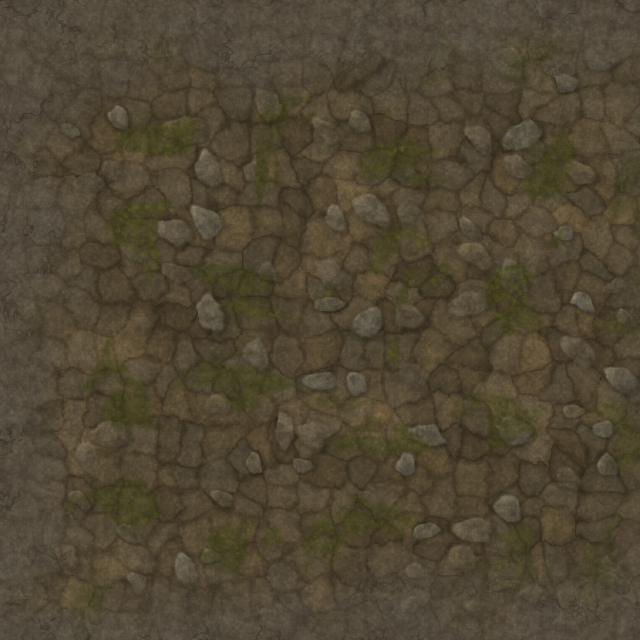
Write a WebGL 1 fragment shader that draws this texture.

```glsl
precision highp float;
// Weathered ground: dim packed pebbles, scattered tilted stones lit from the
// upper left, mossy clumps, and a dusty cracked rim around the stony bed.
// Cellular noise makes pebbles, leaves and grit; layered sines make the patches.
uniform vec2 u_resolution;

const float PEBBLE_SCALE = 21.0;
const float STONE_SCALE = 13.0;
const float LEAF_SCALE = 88.0;
const float CRACK_SCALE = 12.0;
const float GRIT_SCALE = 190.0;
const float STONE_TILT = -0.45;
const float STONE_ASPECT = 0.66;
const vec2 LIGHT_DIR = vec2(-0.5, 0.866);
const vec3 SOIL = vec3(0.315, 0.265, 0.180);
const vec3 OCHRE = vec3(0.385, 0.322, 0.220);
const vec3 DUST = vec3(0.330, 0.295, 0.238);
const vec3 GREY_STONE = vec3(0.405, 0.382, 0.325);
const vec3 BROWN_STONE = vec3(0.375, 0.327, 0.240);
const vec3 MOSS_DARK = vec3(0.265, 0.270, 0.110);
const vec3 MOSS_BRIGHT = vec3(0.385, 0.365, 0.125);

vec2 hash2(vec2 p) {
  vec3 q = fract(p.xyx * vec3(0.1031, 0.1030, 0.0973));
  q += dot(q, q.yzx + 33.33);
  return fract((q.xx + q.yz) * q.zy);
}

mat2 turn(float a) {
  return mat2(cos(a), sin(a), -sin(a), cos(a));
}

// Layered, self-warped sines, roughly -0.8 to 0.8
float waves(vec2 p) {
  float sum = 0.0, amp = 0.5;
  for (int i = 0; i < 5; i++) {
    p = turn(0.9) * p * 1.7 + 2.3;
    p += 0.7 * sin(p.yx * 0.8 + vec2(0.4, 1.9));
    sum += amp * sin(p.x) * sin(p.y);
    amp *= 0.62;
  }
  return sum;
}

// Cellular noise: nearest distance, gap to the second nearest, random pair
vec4 cells(vec2 p) {
  vec2 base = floor(p), id = base;
  float near = 9.0, next = 9.0;
  for (int y = -1; y <= 1; y++) {
    for (int x = -1; x <= 1; x++) {
      vec2 cell = base + vec2(float(x), float(y));
      float d = length(cell + 0.1 + 0.8 * hash2(cell) - p);
      if (d < near) { next = near; near = d; id = cell; }
      else next = min(next, d);
    }
  }
  return vec4(near, next - near, hash2(id + 57.0));
}

// Scattered stones: relative radius (1 at the rim), offset from centre, seed
vec4 stones(vec2 p) {
  vec2 base = floor(p);
  vec4 best = vec4(9.0, 0.0, 0.0, 0.0);
  for (int y = -1; y <= 1; y++) {
    for (int x = -1; x <= 1; x++) {
      vec2 cell = base + vec2(float(x), float(y));
      vec2 place = hash2(cell + 11.0), form = hash2(cell + 83.0);
      float size = mix(0.22, 0.43, form.y);
      vec2 offset = (p - cell - 0.5 - 0.75 * (place - 0.5)) / size;
      vec2 q = turn(-STONE_TILT - 1.7 * (form.x - 0.5)) * offset;
      q.y /= STONE_ASPECT;
      float a = atan(q.y, q.x + 0.0001);
      float bumps = 0.10 * sin(2.0 * a + 6.3 * place.x) + 0.08 * sin(3.0 * a + 6.3 * place.y);
      float d = length(q) * (1.0 + bumps + 0.04 * sin(5.0 * a + 20.0 * form.x));
      if (d < best.x) best = vec4(d, offset, fract(7.0 * place.x + 3.0 * form.y));
    }
  }
  return best;
}

void main() {
  vec2 uv = gl_FragCoord.xy / u_resolution;
  vec2 warp = vec2(waves(uv * 17.0), waves(uv * 17.0 + 9.0));
  float broad = waves(uv * 8.0 + 4.0);
  float rough = waves(uv * 75.0);

  // Stony bed, fading to dust near the canvas border
  float inset = min(min(uv.x, 0.97 - uv.y), min(uv.y, 1.09 - uv.x));
  float bed = smoothstep(0.01, 0.16, inset + 0.06 * broad);
  vec3 color = mix(DUST, mix(SOIL, OCHRE, smoothstep(0.0, 0.8, broad + 0.3 * warp.x)), bed);

  // Packed pebbles with soft crevices
  vec4 pebble = cells(uv * PEBBLE_SCALE + 0.35 * warp);
  float crevice = 1.0 - smoothstep(0.0, 0.28, pebble.y);
  float relief = 0.24 * (pebble.z - 0.5) + 0.14 * (0.45 - pebble.x) - 0.16 * crevice;
  color *= 1.0 + relief * mix(0.35, 1.0, bed);
  color = mix(color, GREY_STONE * 0.83, 0.4 * pebble.w * (1.0 - crevice));

  // Larger stones: cast shadow, shaded face, pale rim towards the light
  vec4 stone = stones(uv * STONE_SCALE + 0.10 * warp);
  float facing = dot(stone.yz, LIGHT_DIR);
  float presence = smoothstep(0.15, 0.75, stone.w) * mix(0.2, 1.0, bed);
  float shadow = (1.0 - smoothstep(0.9, 1.5, stone.x)) * (0.65 - 0.35 * facing);
  color *= 1.0 - 0.26 * presence * clamp(shadow, 0.0, 1.0);
  vec3 face = mix(BROWN_STONE, GREY_STONE, fract(stone.w * 9.0));
  float rim = smoothstep(0.5, 0.8, stone.x) * smoothstep(0.1, 0.8, facing);
  face *= 0.97 + 0.13 * facing + 0.16 * rim + 0.10 * rough;
  color = mix(color, face, 0.85 * presence * (1.0 - smoothstep(0.78, 1.04, stone.x)));

  // Moss: small round leaves over darkened clumps
  float clump = smoothstep(0.16, 0.5, waves(uv * 13.0 + 21.0)) * bed;
  vec4 leaf = cells(uv * LEAF_SCALE + 0.3 * warp);
  float leafMask = (1.0 - smoothstep(0.2, 0.55, leaf.x)) * smoothstep(0.25, 0.5, leaf.z);
  float sunny = leaf.w * smoothstep(-0.2, 0.5, waves(uv * 5.0 + 2.0));
  color = mix(color, MOSS_DARK * 0.88, 0.45 * clump);
  color = mix(color, mix(MOSS_DARK, MOSS_BRIGHT, sunny), 0.65 * clump * leafMask);

  // Hairline cracks in the dusty rim
  float gap = cells(uv * CRACK_SCALE + 0.5 * warp + 0.12 * rough).y;
  float crack = (1.0 - smoothstep(0.01, 0.07, gap)) * smoothstep(-0.1, 0.3, warp.y);
  color *= 1.0 - 0.2 * crack * (1.0 - 0.8 * bed);

  // Mottling and fine grit
  vec4 grit = cells(uv * GRIT_SCALE);
  color *= 1.0 + 0.11 * rough + 0.13 * (grit.z - 0.5) + 0.10 * (0.42 - grit.x);
  gl_FragColor = vec4(color, 1.0);
}
```
